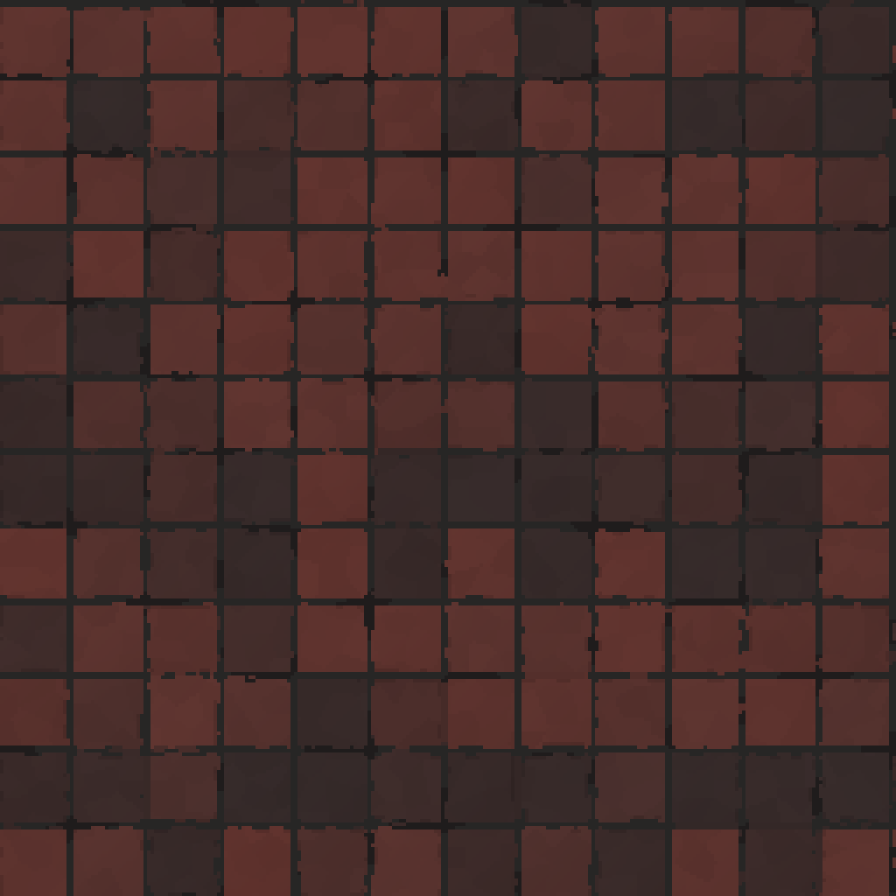
Reproduce this texture procedurally as a WebGL 1 fragment shader.

```glsl
precision highp float;

uniform vec2 u_resolution;

float hash(vec2 p) {
    return fract(sin(dot(p, vec2(127.1, 311.7)) + 4.7) * 4375.85);
}

// Random value of the nearest cellular point, wrapping after period cells
float cellular(vec2 p, float period) {
    vec2 base = floor(p);
    float nearest = 9.0;
    float value = 0.0;
    for (int y = -1; y <= 1; y++) {
        for (int x = -1; x <= 1; x++) {
            vec2 cell = base + vec2(float(x), float(y));
            vec2 id = mod(cell, period);
            vec2 point = cell + vec2(hash(id), hash(id + 17.3));
            float d = distance(p, point);
            if (d < nearest) {
                nearest = d;
                value = hash(id + 41.9);
            }
        }
    }
    return value;
}

vec3 tileColor(vec2 cell) {
    vec2 id = mod(cell, 12.0);
    float redness = smoothstep(0.16, 0.76, hash(id));
    vec3 color = mix(vec3(0.212, 0.163, 0.160), vec3(0.368, 0.199, 0.180), redness);
    return color + 0.012 * (hash(id + 5.1) - 0.5) * vec3(1.0, -0.5, -0.7);
}

// x: grout, y: missing grout, z: stained fringe beside the grout
vec3 seam(float across, vec2 segment, float rough) {
    vec2 id = mod(segment, 12.0);
    float wear = hash(id + 0.37 * sign(across) + 2.6);
    float width = 0.043 + 0.09 * (rough - 0.5) * wear * wear;
    float gone = step(0.93, hash(id + 8.4));
    gone = max(gone, step(0.8, hash(id + 3.2)) * step(0.8, rough));
    float d = abs(across);
    float fringe = step(d, width + 0.035) * step(0.65, wear) * step(0.6, rough);
    return vec3(step(d, width), gone * step(d, 0.05), fringe);
}

vec3 surface(vec2 uv) {
    // Coarse square grains give the chipped edges their stepped outline
    vec2 p = (floor(uv * 256.0) + 0.5) / 256.0 * 12.0 + 0.05;
    vec2 cell = floor(p);
    vec2 line = floor(p + 0.5);
    vec2 across = p - line;
    float rough = cellular(p * 6.0, 72.0);

    // Tile face with faint shading and blotches
    vec2 face = fract(p);
    vec3 color = tileColor(cell);
    color *= 1.015 - 0.035 * (face.x + 1.0 - face.y) * hash(mod(cell, 12.0) + 9.7);
    color *= 1.0 + 0.06 * (cellular(p * 2.5, 30.0) - 0.5);

    vec3 upright = seam(across.x, vec2(line.x, cell.y), rough);
    vec3 level = seam(across.y, vec2(cell.x, line.y) + 0.5, rough);
    color *= 1.0 - 0.11 * max(upright.z, level.z);

    // Missing grout takes on the darker neighbouring tile
    vec3 bridge = min(tileColor(floor(p - 0.1)), tileColor(floor(p + 0.1)));
    color = mix(color, bridge * 0.95, max(upright.y, level.y));

    // Grout with a solid knot at each crossing and darker stretches
    float grout = max(upright.x * (1.0 - upright.y), level.x * (1.0 - level.y));
    grout = max(grout, step(length(across), 0.082));
    vec2 wave = p * 6.28319 / 12.0;
    float stain = sin(wave.x * 5.0 + 2.0 * sin(wave.y * 7.0)) + sin(wave.y * 8.0 - wave.x * 3.0);
    vec3 groutColor = mix(vec3(0.153, 0.149, 0.147), vec3(0.120, 0.111, 0.110), step(0.95, stain));
    return mix(color, groutColor, grout);
}

void main() {
    // Four samples per pixel smooth the edges
    vec3 color = vec3(0.0);
    for (int y = 0; y < 2; y++) {
        for (int x = 0; x < 2; x++) {
            vec2 offset = vec2(float(x), float(y)) * 0.5 - 0.25;
            color += surface((gl_FragCoord.xy + offset) / u_resolution);
        }
    }
    gl_FragColor = vec4(color * 0.25, 1.0);
}
```
